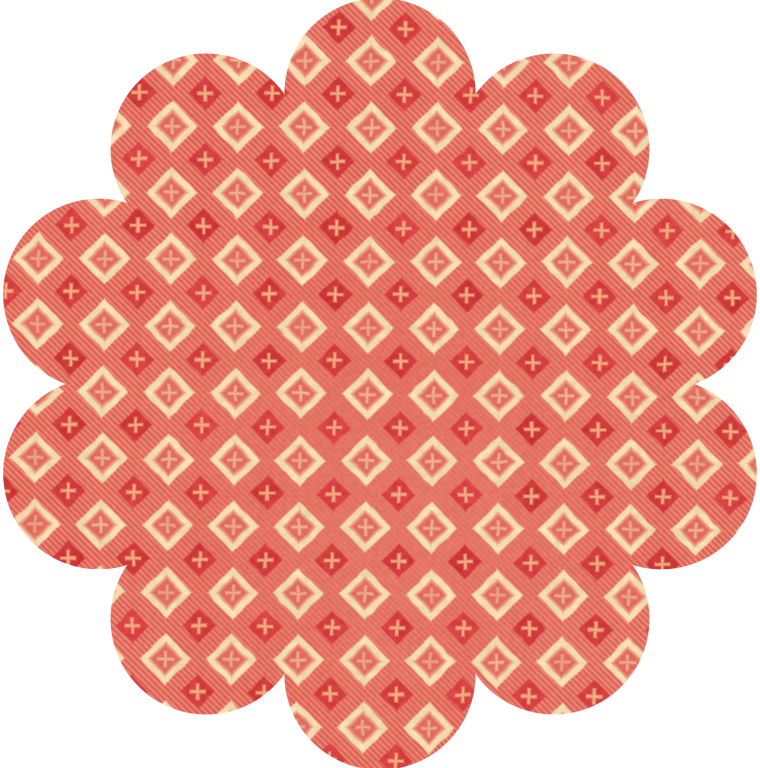
Reproduce this pattern procedurally as a Shadertoy shader.

```glsl
// Ten-petalled rosette of coral cloth printed with cream and red diamonds.

float hash(vec2 p) {
    return fract(sin(dot(p, vec2(127.1, 311.7))) * 43758.5453);
}

float noise(vec2 p) {
    vec2 i = floor(p), f = fract(p);
    f = f * f * (3.0 - 2.0 * f);
    return mix(mix(hash(i), hash(i + vec2(1, 0)), f.x),
               mix(hash(i + vec2(0, 1)), hash(i + vec2(1, 1)), f.x), f.y);
}

// Coverage of a shape from its signed distance and edge softness
float fill(float d, float soft) {
    return 1.0 - smoothstep(-soft, soft, d);
}

float diamond(vec2 p, float halfDiagonal) {
    return (abs(p.x) + abs(p.y) - halfDiagonal) * 0.7071;
}

float plusSign(vec2 p, float reach, float halfWidth) {
    p = abs(p);
    return max(max(p.x, p.y) - reach, min(p.x, p.y) - halfWidth);
}

// Central disc joined with a ring of ten round petals
float rosette(vec2 p) {
    float d = length(p) - 0.386;
    for (int i = 0; i < 10; i++) {
        float a = 6.2831853 * float(i) / 10.0;
        vec2 center = vec2(0.385, 0.378) * vec2(sin(a), cos(a));
        d = min(d, length(p - center) - 0.1245);
    }
    return d;
}

// Coral ground with fine diagonal ribs that fade toward the lower middle
vec3 cloth(vec2 p) {
    float rib = sin((p.x + p.y) * 0.7071 * 6.2831853 / 0.0058);
    float strength = smoothstep(0.08, 0.42, length(p - vec2(0.03, -0.12)));
    vec3 color = mix(vec3(0.89, 0.44, 0.38), vec3(0.90, 0.49, 0.42), noise(p * 9.0) * 0.5);
    return color + rib * mix(0.012, 0.075, strength) * vec3(0.45, 1.0, 0.9);
}

void mainImage(out vec4 fragColor, in vec2 fragCoord) {
    vec2 p = (fragCoord - 0.5 * iResolution.xy) / iResolution.y;
    float pixel = 1.0 / iResolution.y;

    // Slightly skewed lattice, one unit per repeat
    mat2 lattice = mat2(0.0861, -0.00085, 0.0011, 0.0867);
    vec2 c = inverse(lattice) * (p - vec2(-0.0143, 0.160));
    float soft = max(pixel / 0.0864, 0.022);

    // Uneven printed edges
    vec2 wobble = vec2(noise(c * 7.0), noise(c * 7.0 + 31.0)) - 0.5;
    vec2 q = c + wobble * 0.025;

    vec3 color = cloth(p);

    // Red diamonds between the cream ones, each with a peach plus
    vec2 id = floor(c);
    vec2 r = q - id - 0.5 + (vec2(hash(id), hash(id + 17.0)) - 0.5) * 0.02;
    vec3 red = vec3(0.83, 0.24, 0.24) + (hash(id + 5.0) - 0.5) * 0.05;
    red += (noise(c * 12.0) - 0.5) * 0.05;
    color = mix(color, red, fill(diamond(r, 0.255), soft));
    color = mix(color, vec3(0.95, 0.68, 0.50), fill(plusSign(r, 0.118, 0.024), soft));

    // Cream frames around a pink heart with a pale plus
    id = floor(c + 0.5);
    vec2 f = q - id + (vec2(hash(id + 41.0), hash(id + 63.0)) - 0.5) * 0.02;
    vec3 cream = vec3(0.96, 0.86, 0.69) + (noise(c * 10.0) - 0.5) * 0.06;
    color = mix(color, vec3(0.92, 0.59, 0.49), fill(diamond(f, 0.27), soft));
    color = mix(color, vec3(0.88, 0.42, 0.37), fill(diamond(f, 0.205), soft));
    float frame = abs(diamond(f, 0.32)) - 0.048;
    color = mix(color, cream, fill(frame, soft));
    float wear = 0.75 + 0.25 * hash(id + 9.0);
    color = mix(color, vec3(0.94, 0.71, 0.57), wear * fill(plusSign(f, 0.122, 0.022), soft));

    // Paper-like grain, then the cut-out on white
    color += (noise(p * 260.0) - 0.5) * 0.035;
    color = mix(vec3(1.0), color, fill(rosette(p), pixel * 0.75));
    fragColor = vec4(color, 1.0);
}
```
